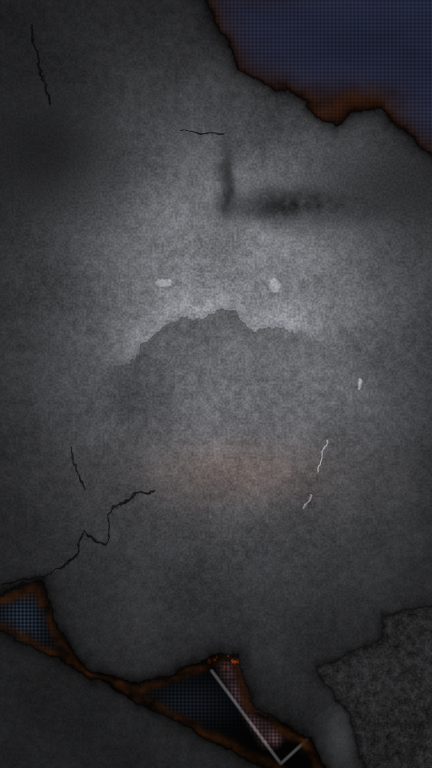
This texture is drawn by a Shadertoy shader. Its source:

```glsl
// Weathered concrete wall with cracks, framed by scorched woven cloth and a broken slab.

const vec2 TOP_CLOTH[12] = vec2[12](
  vec2(.47, 1.8), vec2(.5, 1.72), vec2(.555, 1.616), vec2(.625, 1.58), vec2(.695, 1.553), vec2(.735, 1.505),
  vec2(.775, 1.486), vec2(.82, 1.519), vec2(.88, 1.523), vec2(.926, 1.48), vec2(1.1, 1.34), vec2(1.1, 1.9));
const vec2 LOW_CLOTH[12] = vec2[12](
  vec2(-.1, .37), vec2(.093, .435), vec2(.139, .32), vec2(.174, .262), vec2(.231, .215), vec2(.324, .192),
  vec2(.417, .227), vec2(.51, .269), vec2(.55, .262), vec2(.59, .14), vec2(.718, .07), vec2(.8, -.1));
const vec2 SLAB[12] = vec2[12](
  vec2(1.1, .4), vec2(.95, .37), vec2(.89, .347), vec2(.875, .296), vec2(.8, .262), vec2(.729, .231),
  vec2(.764, .18), vec2(.81, .123), vec2(.822, .065), vec2(.88, -.1), vec2(1.1, -.1), vec2(1.1, .1));
const vec2 CRACK[8] = vec2[8](
  vec2(0, .417), vec2(.11, .445), vec2(.174, .49), vec2(.197, .546),
  vec2(.243, .516), vec2(.255, .586), vec2(.313, .639), vec2(.36, .643));

vec2 gradient(vec2 cell) {
  vec3 h = fract(cell.xyx * vec3(.1031, .103, .0973));
  h += dot(h, h.yzx + 33.33);
  float angle = 6.2832 * fract((h.x + h.y) * h.z);
  return vec2(cos(angle), sin(angle));
}

float noise(vec2 p) {
  vec2 i = floor(p), f = p - i, u = f * f * (3. - 2. * f), e = vec2(1, 0);
  return mix(mix(dot(gradient(i), f), dot(gradient(i + e), f - e), u.x),
    mix(dot(gradient(i + e.yx), f - e.yx), dot(gradient(i + 1.), f - 1.), u.x), u.y);
}

float fbm(vec2 p) {
  float sum = 0., amp = 1.;
  for (int i = 0; i < 5; i++) {
    sum += amp * noise(p);
    p = mat2(1.6, 1.2, -1.2, 1.6) * p + 7.3;
    amp *= .55;
  }
  return sum;
}

float segment(vec2 p, vec2 a, vec2 b) {
  vec2 q = p - a, e = b - a;
  return length(q - e * clamp(dot(q, e) / dot(e, e), 0., 1.));
}

float polygon(vec2 p, vec2 v[12]) {
  float d = 9., side = 1.;
  for (int i = 0; i < 12; i++) {
    vec2 a = v[i], b = v[(i + 1) % 12];
    d = min(d, segment(p, a, b));
    if ((a.y > p.y) != (b.y > p.y) && p.x < a.x + (p.y - a.y) * (b.x - a.x) / (b.y - a.y)) side = -side;
  }
  return side * d;
}

float blob(vec2 p, float x, float y, float w, float h) {
  vec2 q = (p - vec2(x, y)) / vec2(w, h);
  return exp(-dot(q, q));
}

void mainImage(out vec4 fragColor, in vec2 fragCoord) {
  vec2 p = fragCoord / iResolution.y * 1.7778;
  float px = 1.7778 / iResolution.y;
  vec2 rough = vec2(fbm(p * 22.), fbm(p * 22. + 40.)), q = p + .012 * rough;
  float stain = fbm(p * 5. + 3.), grit = fbm(p * 55.), grain = noise(p * 190.);

  // Wall lit from the middle
  float light = .115 + .41 * blob(p, .55, 1.08, .43, p.y > 1.08 ? .46 : .58);
  light *= 1. + .22 * stain + .16 * grit + .22 * grain;

  // Peeled plaster with a ragged upper edge
  float ridge = .94 + .1 * smoothstep(.28, .41, p.x) + .02 * smoothstep(.47, .51, p.x)
    - .045 * smoothstep(.53, .6, p.x) - .07 * smoothstep(.66, .85, p.x);
  float below = ridge + .025 * rough.x + .012 * grit - p.y;
  float span = smoothstep(.22, .33, p.x) * smoothstep(.82, .62, p.x);
  light *= 1. - .3 * span * smoothstep(-px, px, below) * exp(-max(below, 0.) / .17);
  light *= 1. + .16 * span * exp(-abs(below + .025) / .03);

  // Dark smudges
  float smudge = .55 * blob(q, .66, 1.3, .14, .04) + .4 * blob(q, .525, 1.37, .018, .1)
    + .35 * blob(q, .88, 1.33, .16, .08) + .35 * blob(q, .12, 1.42, .14, .13);
  light *= 1. - smudge * clamp(.85 + .8 * stain + .5 * grit, 0., 1.2);

  // Cracks
  float crack = segment(q, vec2(.162, .74), vec2(.19, .65));
  for (int i = 0; i < 7; i++) crack = min(crack, segment(q, CRACK[i], CRACK[i + 1]));
  crack = min(crack, segment(q, vec2(.42, 1.475), vec2(.515, 1.468)));
  crack = min(crack, segment(q, vec2(.07, 1.72), vec2(.11, 1.54)));
  float gap = .0015 + .003 * max(0., rough.y);
  light *= 1. - .7 * smoothstep(gap + px, gap - px, crack);

  // Pale scratches and chips
  float scratch = min(segment(q, vec2(.759, .755), vec2(.736, .683)), segment(q, vec2(.717, .632), vec2(.701, .602)));
  scratch = min(scratch, segment(q, vec2(.835, .9), vec2(.828, .885)));
  light += .3 * smoothstep(.002 + px, .002 - px, scratch);
  light += .15 * smoothstep(.4, .7, blob(q, .38, 1.125, .02, .014) + blob(q, .637, 1.118, .018, .02));
  light += .09 * blob(p, .79, .07, .05, .09);
  vec3 col = light * vec3(.98, .99, 1.03);
  col *= 1. + blob(p, .55, .68, .22, .08) * vec3(.1, -.01, -.07);

  // Broken slab
  float slab = polygon(q, SLAB);
  col *= 1. - .5 * exp(-max(slab, 0.) / .008);
  vec3 stone = vec3(.145, .145, .15) * (1. + .5 * grit + .4 * grain + .3 * stain);
  stone *= 1. - .6 * exp(-abs(slab) / .006);
  col = mix(col, stone, smoothstep(px, -px, slab));

  // Woven dots shared by both cloths
  vec2 thread = mat2(1, 1, -1, 1) * p * 360.;
  float weave = .5 + .5 * sin(thread.x) * sin(thread.y);

  // Upper cloth, scorched along its rim
  float cloth = polygon(q, TOP_CLOTH), depth = max(-cloth, 0.);
  col *= 1. - .65 * exp(-max(cloth, 0.) / .018);
  vec3 fabric = vec3(.125, .14, .215) * (.75 + .5 * weave + .22 * fbm(p * vec2(3, 9)));
  float scorch = exp(-depth / .028) + .8 * blob(q, .81, 1.54, .09, .04);
  fabric = mix(fabric, vec3(.16, .085, .05) * (.8 + .4 * weave + .4 * rough.x), min(scorch, 1.));
  fabric *= 1. - .9 * exp(-depth / .007);
  col = mix(col, fabric, smoothstep(px, -px, cloth));

  // Lower cloth: black folds, blue sheen and a pinkish pleat
  cloth = max(polygon(q, LOW_CLOTH), -.5);
  depth = max(-cloth, 0.);
  col *= 1. - .6 * exp(-max(cloth, 0.) / .016);
  float sheen = blob(p, .05, .34, .07, .1) + .55 * blob(p, .43, .15, .11, .06) + .2 * blob(p, .02, .08, .15, .15);
  fabric = .01 + sheen * vec3(.13, .17, .23) * (.2 + weave);
  float pleat = segment(p, vec2(.535, .235), vec2(.625, .075));
  fabric += vec3(.34, .24, .26) * smoothstep(.042, .012, pleat) * (.35 + .65 * weave) * (.8 + .6 * rough.y);
  float seam = min(segment(p, vec2(.49, .225), vec2(.65, .01)), segment(p, vec2(.65, .01), vec2(.71, .065)));
  fabric += .26 * smoothstep(.004 + px, .001, seam);

  // Charred rim and embers
  float char = (depth - .012) / .012;
  fabric = mix(fabric, vec3(.15, .075, .03) * (.8 + rough.x), .9 * exp(-char * char));
  fabric += vec3(.45, .15, .03) * blob(q, .525, .255, .045, .025) * smoothstep(.15, .5, grit);
  fabric *= 1. - .8 * exp(-depth / .004);
  col = mix(col, fabric, smoothstep(px, -px, cloth));
  fragColor = vec4(col, 1);
}
```
